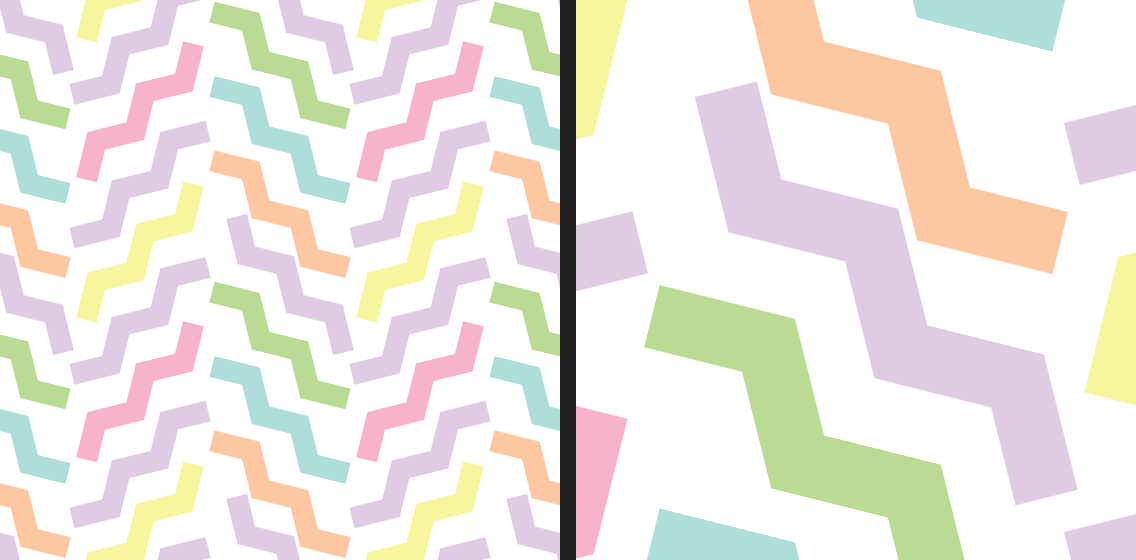
Left, the full canvas; right, a detail of the centre.
Give the GLSL for this pattern, as a Shadertoy shader.

```glsl
// Pastel zigzag strokes in alternating falling and rising columns on white.

const vec3 LILAC = vec3(0.875, 0.80, 0.895);

// Centre of each stroke within the tile, y downward; z = 1 for steep ends
const vec3 STROKES[8] = vec3[8](
    vec3(0.0, 0.234, 0.0), vec3(0.0, 0.500, 0.0),
    vec3(0.0, 0.765, 0.0), vec3(0.036, 0.016, 1.0),
    vec3(0.5, 0.146, 0.0), vec3(0.5, 0.399, 1.0),
    vec3(0.5, 0.659, 0.0), vec3(0.5, 0.900, 1.0));

const vec3 COLOURS[8] = vec3[8](
    vec3(0.73, 0.86, 0.58), vec3(0.68, 0.87, 0.85),
    vec3(0.99, 0.78, 0.63), LILAC,
    LILAC, vec3(0.97, 0.705, 0.79),
    LILAC, vec3(0.97, 0.96, 0.62));

// Mitred stroke of five segments, alternating along (4,1) and (1,4)
float zigzag(vec2 p, float halfWidth) {
    float along = p.x + p.y;
    float segment = clamp(round(along / 5.0), -2.0, 2.0);
    float slope = segment * segment == 1.0 ? -0.6 : 0.6;
    float offset = p.x - p.y - slope * (along - 5.0 * segment);
    float side = abs(offset) * 2.5 / sqrt(17.0) - halfWidth;
    float caps = (abs(dot(p, vec2(4.0, 1.0))) - 33.5) / sqrt(17.0);
    return max(side, caps);
}

void mainImage(out vec4 fragColor, in vec2 fragCoord) {
    const float repeats = 2.0;
    const float tileSize = 28.8; // tile side in stroke units
    vec2 uv = fragCoord / iResolution.xy;
    vec2 tilePos = vec2(uv.x, 1.0 - uv.y) * repeats;
    float pixel = repeats * tileSize / min(iResolution.x, iResolution.y);

    vec3 colour = vec3(1.0);
    for (int i = 0; i < 8; i++) {
        // Wrapped position relative to the stroke centre
        vec2 p = (fract(tilePos - STROKES[i].xy + 0.5) - 0.5) * tileSize;
        if (i >= 4) p.x = -p.x;               // rising column
        if (STROKES[i].z > 0.5) p = p.yx;     // steep ends
        float cover = clamp(0.5 - zigzag(p, 1.1) / pixel, 0.0, 1.0);
        colour = mix(colour, COLOURS[i], cover);
    }
    fragColor = vec4(colour, 1.0);
}
```
